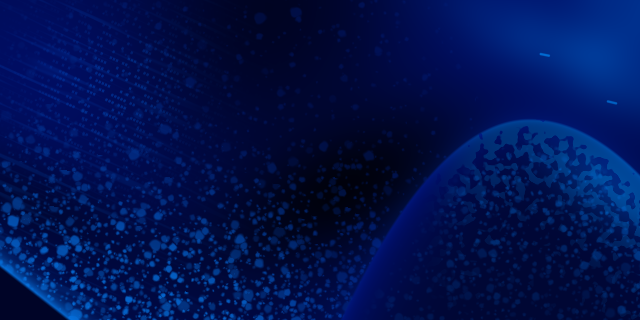
Write a Shadertoy shader that draws this background.

```glsl
// Deep blue abstract backdrop: a speckled wave crest, drifting droplets and soft light beams.

const vec3 NAVY = vec3(0.0, 0.035, 0.27);
const vec3 ROYAL = vec3(0.0, 0.055, 0.40);
const vec3 MIDNIGHT = vec3(0.0, 0.010, 0.11);
const vec3 STEEL = vec3(0.0, 0.25, 0.56);
const vec3 AZURE = vec3(0.02, 0.45, 0.88);

vec2 hash2(vec2 cell) {
    vec3 h = fract(cell.xyx * vec3(0.1031, 0.1030, 0.0973));
    h += dot(h, h.yzx + 33.33);
    return fract((h.xx + h.yz) * h.zy);
}

vec2 rotate(vec2 p, float angle) {
    float c = cos(angle), s = sin(angle);
    return vec2(c * p.x + s * p.y, c * p.y - s * p.x);
}

float cornerSlope(vec2 cell, vec2 offset) {
    float angle = 6.2832 * hash2(cell).x;
    return dot(vec2(cos(angle), sin(angle)), offset);
}

float gradientNoise(vec2 p) {
    vec2 i = floor(p), f = fract(p);
    vec2 u = f * f * f * (f * (f * 6.0 - 15.0) + 10.0);
    vec2 e = vec2(1.0, 0.0);
    return mix(mix(cornerSlope(i, f), cornerSlope(i + e, f - e), u.x),
               mix(cornerSlope(i + e.yx, f - e.yx), cornerSlope(i + 1.0, f - 1.0), u.x), u.y);
}

// Soft elliptical falloff around a centre
float glow(vec2 p, vec2 center, vec2 radius, float angle) {
    vec2 q = rotate(p - center, angle) / radius;
    return exp(-dot(q, q));
}

float capsule(vec2 p, vec2 a, vec2 b) {
    vec2 d = b - a;
    return length(p - a - d * clamp(dot(p - a, d) / dot(d, d), 0.0, 1.0));
}

// Scattered discs; density is the chance that a cell holds one
float droplets(vec2 p, float size, float density, float seed, float pixel) {
    vec2 q = rotate(p, 0.5 + seed) / size + seed * 17.0;
    q += 0.13 * vec2(gradientNoise(q * 2.3), gradientNoise(q * 2.3 + 40.0));
    float blur = pixel / size + 0.04, cover = 0.0;
    for (int i = 0; i < 9; i++) {
        vec2 cell = floor(q) + vec2(i % 3, i / 3) - 1.0;
        vec2 place = hash2(cell + 50.0), trait = hash2(cell + 113.0);
        float radius = mix(0.12, 0.40, trait.x * trait.x);
        float disc = smoothstep(blur, -blur, length(q - cell - place) - radius);
        float present = step(hash2(cell + 211.0).x, density);
        cover = max(cover, disc * present * mix(0.35, 1.0, trait.y));
    }
    return cover;
}

vec3 backdrop(vec2 p) {
    vec3 col = mix(NAVY, ROYAL, 0.9 * glow(p, vec2(0.12, 0.78), vec2(0.50, 0.38), -0.4));
    col = mix(col, MIDNIGHT, 0.85 * glow(p, vec2(0.84, 0.98), vec2(0.34, 0.45), -0.2));
    col = mix(col, MIDNIGHT, 0.5 * glow(p, vec2(0.10, 0.36), vec2(0.40, 0.13), -0.4));
    col = mix(col, ROYAL, smoothstep(1.05, 1.60, p.x) * smoothstep(0.3, 0.85, p.y));
    col = mix(col, MIDNIGHT * 0.3, 0.95 * glow(p, vec2(1.08, 0.41), vec2(0.40, 0.19), 0.45));
    float haze = 1.0 + 0.35 * gradientNoise(p * 5.0);
    float beam = glow(p, vec2(1.80, 0.82), vec2(0.38, 0.11), -0.42);
    float corner = glow(p, vec2(2.0, 1.0), vec2(0.22, 0.20), 0.0);
    return col + vec3(0.0, 0.13, 0.15) * haze * (beam + corner);
}

// Diagonal streaks and rows of tiny dashes
float streaks(vec2 p, float pixel) {
    vec2 q = rotate(p - vec2(0.36, 0.71), -0.43);
    float lines = smoothstep(0.05, 0.5, gradientNoise(q * vec2(3.0, 75.0)));
    vec2 grid = q * vec2(95.0, 48.0), f = abs(fract(grid) - 0.5);
    float edge = 50.0 * pixel;
    float dash = smoothstep(0.35 + edge, 0.35 - edge, f.x) * smoothstep(0.2 + edge, 0.2 - edge, f.y);
    dash *= step(0.55, hash2(floor(grid) + 300.0).x) * exp(-dot(q, q) * 22.0);
    return 0.25 * lines * smoothstep(0.9, 0.2, p.x) + 0.6 * dash;
}

// Signed depth below the crest, positive inside the wave
float waveDepth(vec2 p) {
    float dx = p.x - 1.655;
    float bend = dx < 0.0 ? 1.80 : 1.46;
    return (0.628 - bend * dx * dx - p.y) / sqrt(1.0 + 4.0 * bend * bend * dx * dx);
}

vec3 waveBody(vec2 p, float depth, float pixel) {
    float side = smoothstep(1.30, 1.58, p.x);
    vec3 col = mix(NAVY * 0.75, ROYAL * 1.1, exp(-max(depth, 0.0) * 9.0));
    float veins = gradientNoise(p * 31.0) + 0.45 * gradientNoise(p * 58.0 + 9.0);
    float bias = mix(0.55, -0.02, smoothstep(0.0, 0.07, depth)) - 1.1 * max(depth - 0.10, 0.0);
    float lace = smoothstep(-0.04 - pixel * 12.0, 0.04 + pixel * 12.0, veins + bias);
    float fade = exp(-max(depth - 0.08, 0.0) * 4.0);
    col = mix(col, STEEL * 0.85, lace * fade * side * 0.85);
    float drops = max(droplets(p, 0.038, 0.65, 4.0, pixel), droplets(p, 0.021, 0.5, 5.0, pixel));
    float lit = mix(0.3, 0.8, side) * exp(-max(depth - 0.15, 0.0) * 2.2);
    col = mix(col, STEEL * 1.1, drops * lit * smoothstep(0.04, 0.14, depth));
    col += vec3(0.0, 0.12, 0.18) * glow(p, vec2(1.90, 0.42), vec2(0.22, 0.10), -0.6);
    return col + vec3(0.0, 0.10, 0.17) * exp(-abs(depth) / 0.012) * mix(0.35, 1.0, side);
}

void mainImage(out vec4 fragColor, in vec2 fragCoord) {
    float pixel = 1.0 / iResolution.y;
    vec2 p = fragCoord * pixel;
    p.x *= 2.0 * iResolution.y / iResolution.x;
    vec3 col = backdrop(p);
    col += vec3(0.0, 0.20, 0.32) * streaks(p, pixel);

    // Droplets grow denser and brighter toward the lower left
    float low = smoothstep(0.85, 0.08, p.y + 0.16 * p.x);
    float density = mix(0.15, 0.75, low) * smoothstep(1.55, 1.15, p.x);
    float drops = max(droplets(p, 0.046, density, 1.0, pixel), droplets(p, 0.029, density, 2.0, pixel));
    drops = max(drops, droplets(p, 0.017, density * 0.8, 3.0, pixel));
    float bright = low * smoothstep(1.35, 0.55, p.x) + 0.3 * glow(p, vec2(0.33, 0.73), vec2(0.25), 0.0);
    col = mix(col, mix(vec3(0.0, 0.12, 0.48), AZURE, clamp(bright, 0.0, 1.0)), drops * mix(0.45, 0.9, low));

    // Two short glints in the beam
    float glint = min(capsule(p, vec2(1.69, 0.831), vec2(1.715, 0.826)), capsule(p, vec2(1.90, 0.683), vec2(1.925, 0.677)));
    col += vec3(0.0, 0.25, 0.3) * smoothstep(0.003 + pixel, 0.001, glint);

    // Bright lower left rim with shadow beneath
    float rim = (p.y - 0.172 + 0.78 * p.x) / 1.27;
    col = mix(col, AZURE, 0.9 * exp(-max(rim, 0.0) / 0.026));
    col = mix(MIDNIGHT * 1.4, col, smoothstep(-0.006 - pixel, pixel, rim));

    // Wave in front
    float depth = waveDepth(p);
    col += vec3(0.0, 0.03, 0.08) * exp(-max(-depth, 0.0) / 0.04);
    col = mix(col, waveBody(p, depth, pixel), smoothstep(-pixel, pixel + 0.004, depth));
    fragColor = vec4(clamp(col, 0.0, 1.0), 1.0);
}
```
